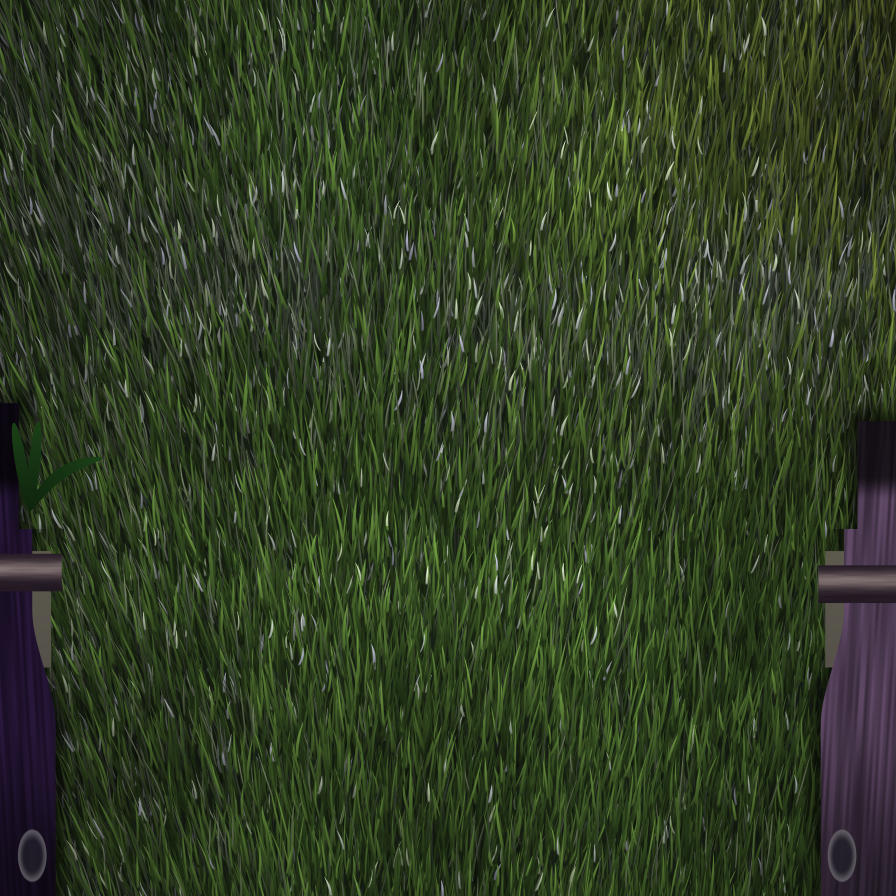
Reproduce this texture procedurally as a WebGL 2 fragment shader.

```glsl
#version 300 es
precision highp float;
// A night-lit lawn framed by two dark wooden posts with metal pins.
// Jittered grids of thin, leaning blades are stacked from deep shade to
// bright tips; a smooth noise field decides where the grass is dry and glossy.
uniform vec2 u_resolution;
out vec4 fragColor;

float pixel;

vec4 hash4(vec3 p) {
    vec4 q = fract(p.xyzx * vec4(0.1031, 0.1030, 0.0973, 0.1099));
    q += dot(q, q.wzxy + 33.33);
    return fract((q.xxyz + q.yzzw) * q.zywx);
}

float noise(vec2 p) {
    vec2 i = floor(p), f = fract(p);
    f = f * f * (3.0 - 2.0 * f);
    float a = hash4(vec3(i, 7.0)).x, b = hash4(vec3(i + vec2(1, 0), 7.0)).x;
    float c = hash4(vec3(i + vec2(0, 1), 7.0)).x, d = hash4(vec3(i + 1.0, 7.0)).x;
    return mix(mix(a, b, f.x), mix(c, d, f.x), f.y);
}

float fill(float d) { return 1.0 - smoothstep(-pixel, pixel, d); }

float box(vec2 p, vec2 halfSize) {
    vec2 d = abs(p) - halfSize;
    return max(d.x, d.y);
}

// Share of dry, glossy blades: a band above the middle and the left side
float dryness(vec2 p) {
    float y = (p.y - 0.66 - 0.05 * sin(p.x * 7.0)) / 0.13;
    float patches = noise(p * vec2(9.0, 6.0) + 20.0);
    return 0.1 + exp(-y * y) * (0.2 + 0.5 * patches)
         + 0.25 * smoothstep(0.45, 0.0, p.x) + 0.15 * smoothstep(0.7, 1.0, p.y);
}

// The shortest blades are the glossy flecks
vec3 bladeColor(vec4 r, float size, float dry, float olive) {
    vec3 fresh = mix(vec3(0.13, 0.20, 0.085), vec3(0.34, 0.47, 0.20), pow(r.x, 1.6));
    fresh = mix(fresh, fresh * vec3(1.25, 1.02, 1.0), olive);
    vec3 straw = mix(vec3(0.20, 0.235, 0.19), vec3(0.43, 0.46, 0.37), r.x * r.x);
    vec3 color = mix(fresh, straw, step(r.y, dry));
    vec3 glint = mix(vec3(0.55, 0.55, 0.63), vec3(0.60, 0.65, 0.52), r.x);
    return mix(color, glint, step(size, 0.01 + 0.26 * dry));
}

vec3 lawn(vec2 p) {
    vec3 color = vec3(0.075, 0.1, 0.07);
    vec2 cell = vec2(0.019, 0.05);
    float dry = dryness(p), soft = max(pixel, 0.0009);
    float olive = smoothstep(0.35, 1.0, p.x) * smoothstep(0.3, 0.9, p.y);
    float sweep = mix(-0.33, 0.1, smoothstep(0.0, 0.6, p.x));
    for (int layer = 0; layer < 30; layer++) {
        float z = float(layer), depth = z / 29.0;
        vec2 q = p + hash4(vec3(z, 3.0, 11.0)).xy * cell + 1.0;
        vec2 home = floor(q / cell);
        for (int k = 0; k < 9; k++) {
            vec2 id = home + vec2(k % 3, k / 3) - 1.0;
            vec4 r = hash4(vec3(id, z + 1.0));
            vec2 d = q - (id + r.xy) * cell;
            float t = d.y / mix(0.011, 0.038, r.z);
            if (abs(t) > 1.0) continue;
            vec4 s = hash4(vec3(id, z + 41.0));
            float lean = sweep + (r.w - 0.5) * mix(0.7, 0.36, r.z);
            float spine = lean * d.y + (s.w - 0.5) * 0.005 * t * t;
            float width = mix(0.0007, 0.0016, s.y) * (1.0 - 0.8 * smoothstep(-0.1, 1.0, t));
            float cover = 1.0 - smoothstep(-soft, soft, abs(d.x - spine) - width);
            cover *= smoothstep(1.0, 0.75, abs(t));
            float light = mix(0.4, 1.22, pow(depth, 1.5)) * mix(0.65, 1.12, 0.5 + 0.5 * t);
            color = mix(color, bladeColor(s, r.z, dry, olive) * light, cover);
        }
    }
    // Uneven lamp light, weaker towards the corners
    vec2 c = (p - vec2(0.58, 0.55)) * vec2(1.0, 0.85);
    return color * (1.2 - 1.0 * dot(c, c)) * (0.84 + 0.32 * noise(p * 6.0));
}

// One side fitting; x runs inwards from the canvas edge
vec3 fitting(vec3 color, vec2 p, float right) {
    float top = mix(0.55, 0.53, right), extra = 0.022 * right;
    float foot = mix(0.036, 0.062, smoothstep(0.32, 0.19, p.y));
    float reach = extra + mix(foot, 0.021, step(0.41, p.y));
    float post = max(p.x - reach, p.y - top);
    color *= mix(0.45, 1.0, smoothstep(-0.005, 0.025, post));

    vec3 plate = mix(vec3(0.27, 0.25, 0.25), vec3(0.39, 0.38, 0.32), p.y * 2.0);
    color = mix(color, plate, fill(box(p - vec2(0.0, 0.32), vec2(0.057 + extra, 0.065))));

    float grain = noise(vec2(p.x * 300.0 + p.y * 18.0, p.y * 9.0 + right * 5.0));
    vec3 wood = mix(vec3(0.13, 0.075, 0.19), vec3(0.30, 0.23, 0.32), right);
    wood *= 0.7 + 0.6 * grain;
    wood *= mix(1.0, 0.3, smoothstep(0.44, 0.47, p.y));
    wood *= mix(0.5, 1.0, smoothstep(0.0, 0.2, p.y));
    color = mix(color, wood, fill(post));

    float v = (p.y - mix(0.361, 0.348, right)) / 0.021;
    vec3 metal = mix(vec3(0.14, 0.10, 0.14), vec3(0.50, 0.44, 0.44), exp(-5.0 * (v - 0.2) * (v - 0.2)));
    metal *= 0.85 + 0.2 * noise(vec2(p.x * 40.0, p.y * 500.0));
    float pin = box(vec2(p.x, v * 0.021), vec2(0.069 + extra * 0.8, 0.021));
    color = mix(color, metal, fill(pin));

    float bolt = length((p - vec2(0.036 + extra * 1.1, 0.045)) * vec2(1.0, 0.55)) - 0.016;
    vec3 steel = mix(vec3(0.13, 0.12, 0.16), vec3(0.42, 0.41, 0.43), smoothstep(-0.007, 0.0, bolt));
    return mix(color, steel, fill(bolt) * 0.8);
}

// Slim leaves rising beside the left post, the last one bent inwards
vec3 leaves(vec3 color, vec2 p) {
    for (int i = 0; i < 3; i++) {
        float angle = 1.75 - 0.28 * float(i * i);
        vec2 along = vec2(cos(angle), sin(angle)), d = p - vec2(0.033, 0.43);
        float t = dot(d, along) / 0.1;
        float side = dot(d, vec2(-along.y, along.x)) - 0.05 * t * (1.0 - t) * float(i / 2);
        float leaf = abs(side) - 0.013 * sqrt(max(t * (1.0 - t), 0.0));
        vec3 green = vec3(0.07, 0.17, 0.06) * (0.8 + 0.7 * t);
        color = mix(color, green, fill(leaf) * step(0.0, t) * step(t, 1.0));
    }
    return color;
}

void main() {
    vec2 p = gl_FragCoord.xy / u_resolution;
    pixel = 0.7 / u_resolution.y;
    vec3 color = lawn(p);
    float right = step(0.5, p.x);
    color = fitting(color, vec2(mix(p.x, 1.0 - p.x, right), p.y), right);
    fragColor = vec4(leaves(color, p), 1.0);
}
```
